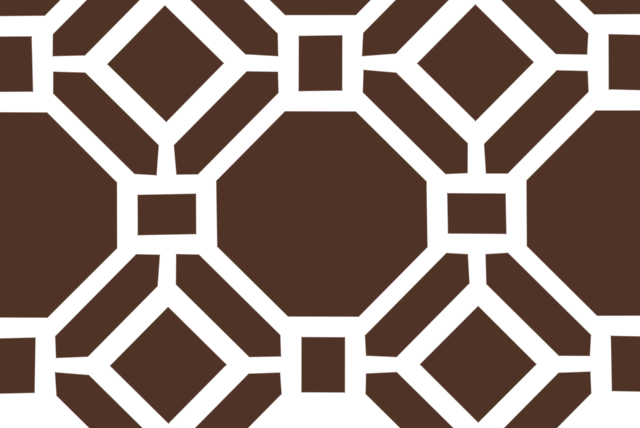
Write a WebGL 1 fragment shader that draws this pattern.

```glsl
precision highp float;
// Brown octagons, diamonds, hexagonal strips and small blocks in a white lattice, slightly uneven.

uniform vec2 u_resolution;

const vec3 BROWN = vec3(0.31, 0.20, 0.15);
const vec3 WHITE = vec3(1.0);
const vec2 CELL = vec2(1.0, 0.973);   // one repeat, in repeat widths
const float REPEATS = 2.065;          // repeats across the canvas
const float DIAGONAL = 0.70711;

// Two values in -1..1 for one shape of the lattice.
vec2 jitter(vec2 id, float seed) {
  vec2 k = vec2(dot(id, vec2(127.1, 311.7)), dot(id, vec2(269.5, 183.3)));
  return fract(sin(k + seed) * 437.58) * 2.0 - 1.0;
}

// Index of the cell whose centre, moved by offset cells, is nearest.
vec2 cellIndex(vec2 p, vec2 offset) {
  return floor(p / CELL - offset + 0.5);
}

// Position inside that cell, sheared a little.
vec2 cellLocal(vec2 p, vec2 offset, vec2 id, float shear, float seed) {
  vec2 q = p - (id + offset) * CELL;
  return q + q.yx * jitter(id, seed) * shear;
}

float box(vec2 q, vec2 halfSize) {
  vec2 d = abs(q) - halfSize;
  return max(d.x, d.y);
}

float diamond(vec2 q, float radius) {
  return (abs(q.x) + abs(q.y) - radius) * DIAGONAL;
}

float octagon(vec2 q, vec2 halfSize, float corner) {
  return max(box(q, halfSize), diamond(q, corner));
}

// Slanted hexagon between octagon and diamond, with skewed ends.
float strip(vec2 q, vec2 id) {
  vec2 a = abs(q);
  vec2 corner = id * 2.0 + step(0.0, q);
  vec2 inner = vec2(0.137, 0.129);
  vec2 outer = vec2(0.472, 0.460);
  vec2 innerSkew = jitter(corner, 2.3) * 0.07;
  vec2 outerSkew = jitter(corner, 5.9) * 0.09;
  vec2 along = a.yx - vec2(0.18, 0.19);
  vec2 fromInner = inner - a + innerSkew * (a.yx - outer.yx + 0.04);
  vec2 fromOuter = a - outer + outerSkew * along;
  float ends = max(max(fromInner.x, fromInner.y), max(fromOuter.x, fromOuter.y));
  float sides = (abs(a.x + a.y - 0.6135) - 0.0855) * DIAGONAL;
  return max(ends, sides);
}

// Signed distance to the nearest brown shape.
float tiling(vec2 p) {
  vec2 middle = vec2(0.0);
  vec2 sideways = vec2(0.5, 0.0);
  vec2 upward = vec2(0.0, 0.5);
  vec2 diagonal = vec2(0.5);

  vec2 id = cellIndex(p, middle);
  float d = strip(cellLocal(p, middle, id, 0.0, 0.0), id);

  // The lowest row has no octagons.
  float eight = octagon(cellLocal(p, middle, id, 0.008, 1.7), vec2(0.339, 0.331), 0.445);
  d = min(d, id.y < -0.5 ? 1.0 : eight);

  id = cellIndex(p, diagonal);
  d = min(d, diamond(cellLocal(p, diagonal, id, 0.012, 3.1), 0.188));

  id = cellIndex(p, sideways);
  d = min(d, box(cellLocal(p, sideways, id, 0.03, 4.4), vec2(0.094, 0.065)));

  id = cellIndex(p, upward);
  return min(d, box(cellLocal(p, upward, id, 0.03, 7.2), vec2(0.070, 0.089)));
}

void main() {
  float unitsPerPixel = REPEATS / u_resolution.x;
  vec2 p = (gl_FragCoord.xy - 0.5 * u_resolution) * unitsPerPixel;
  p.x -= 0.006;

  // Slight drift of the rows and columns.
  p += vec2(0.009, -0.003) * p.yx;

  float lattice = smoothstep(-unitsPerPixel, unitsPerPixel, tiling(p));
  gl_FragColor = vec4(mix(BROWN, WHITE, lattice), 1.0);
}
```
